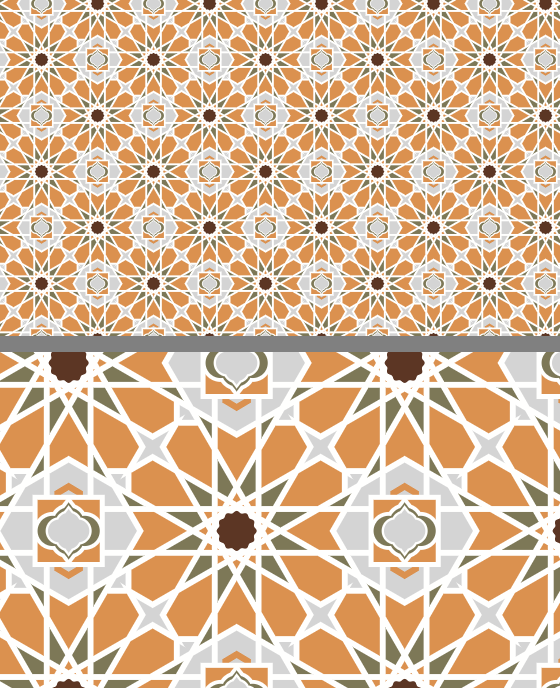
Top, the full canvas; bottom, a detail of the centre.
Reproduce this pattern procedurally as a WebGL 2 fragment shader.

```glsl
#version 300 es
precision highp float;
// Twelve-fold star rosettes alternating with framed medallions, 5 x 3 repeats.
// Symmetry folds the plane into one triangle, where a few straight lines
// bound every tile; white straps and the medallions are distance functions.

uniform vec2 u_resolution;
out vec4 fragColor;

const vec3 WHITE = vec3(1.0, 1.0, 0.995);
const vec3 GREY = vec3(0.83, 0.83, 0.83);
const vec3 ORANGE = vec3(0.86, 0.57, 0.31);
const vec3 OLIVE = vec3(0.49, 0.47, 0.34);
const vec3 BROWN = vec3(0.36, 0.21, 0.14);
const float STRIP = 0.1304;  // half width of the bands crossing at a rosette
const float C30 = 0.8660254;

float pixel;

float cover(float d) {
  return clamp(0.5 - d / pixel, 0.0, 1.0);
}

// Four lobes with pointed top and bottom; m is folded to one quadrant.
float ogee(vec2 m, vec2 lobe, float radius, float tip) {
  float d = min(length(m - vec2(lobe.x, 0.0)), length(m - vec2(0.0, lobe.y))) - radius;
  return min(d, (m.x * 1.3 + m.y - tip) / 1.64);
}

// Tiles and straps in the triangle (0,0), (1,0), (0.5,0.5), rosette at 0.
vec3 lattice(vec2 a) {
  float mirrored = min(a.x, 1.0 - a.x);
  float band0 = a.y - STRIP;
  float band30 = C30 * a.y - 0.5 * a.x + STRIP;
  float band60 = C30 * a.x - 0.5 * a.y - STRIP;
  float bandNeg30 = 0.5 * a.x + C30 * a.y - STRIP;
  float bandNeg60 = C30 * a.x + 0.5 * a.y - STRIP;
  float star = C30 * a.y - 0.5 * mirrored - STRIP;
  float cornerX = a.x - (1.0 - 2.732 * STRIP);

  // The strap of band30 reflects at the edge x + y = 1.
  float meetX = (C30 + STRIP) / (C30 + 0.5);
  float court = C30 * (a.x - meetX) - 0.5 * (a.y - 1.0 + meetX);

  bool in0 = band0 < 0.0;
  bool in30 = band30 > 0.0;
  bool in60 = band60 < 0.0;
  bool ray = in30 && ((in0 && !in60 && bandNeg30 > 0.0) || (in60 && !in0));

  vec3 color = ORANGE;
  if (ray || (!in30 && !in0)) color = OLIVE;
  if (star > 0.0 || (in30 && cornerX > 0.0) || (!in30 && court > 0.0)) color = GREY;

  // Straps
  float d = min(abs(band0), abs(band30));
  d = min(d, min(abs(band60), abs(bandNeg30)));
  d = min(d, min(abs(bandNeg60), abs(a.x - STRIP)));
  d = min(d, min(abs(star), abs(court)));
  d = min(d, max(abs(cornerX), -band30));
  return mix(color, WHITE, cover(d - 0.0175));
}

void main() {
  // One unit is half a repeat; rosettes sit where both coordinates match parity.
  vec2 p = gl_FragCoord.xy / u_resolution * vec2(10.0, 6.0) - vec2(0.742, 0.935);
  pixel = 10.0 / u_resolution.x;
  p = abs(mod(p + 1.0, 2.0) - 1.0);

  // Fold to the nearest medallion, and to the nearest rosette
  vec2 m = p.x > p.y ? vec2(1.0 - p.x, p.y) : vec2(p.x, 1.0 - p.y);
  vec2 a = p.x + p.y > 1.0 ? 1.0 - p : p;
  if (a.y > a.x) a = a.yx;

  vec3 color = lattice(a);

  // Scalloped rosette hub
  float r = length(a);
  float hub = r - 0.113 - 0.006 * cos(12.0 * atan(a.y, max(a.x, 1e-4)));
  color = mix(color, WHITE, cover(r - 0.145));
  color = mix(color, BROWN, cover(hub));

  // Small chevrons above and below each frame
  float chevron = max(abs(m.y + 0.6 * m.x - 0.265) - 0.022, m.x - 0.085);
  color = mix(color, ORANGE, cover(chevron));

  // Square frame
  float square = max(m.x, m.y);
  color = mix(color, WHITE, cover(square - 0.215));
  color = mix(color, ORANGE, cover(square - 0.185));

  // Nested medallion
  float outer = ogee(m, vec2(0.095, 0.05), 0.09, 0.17);
  float inner = ogee(m, vec2(0.055, 0.04), 0.068, 0.13);
  color = mix(color, WHITE, cover(outer - 0.023));
  color = mix(color, OLIVE, cover(outer));
  color = mix(color, WHITE, cover(inner - 0.014));
  color = mix(color, GREY, cover(inner));

  fragColor = vec4(color, 1.0);
}
```
